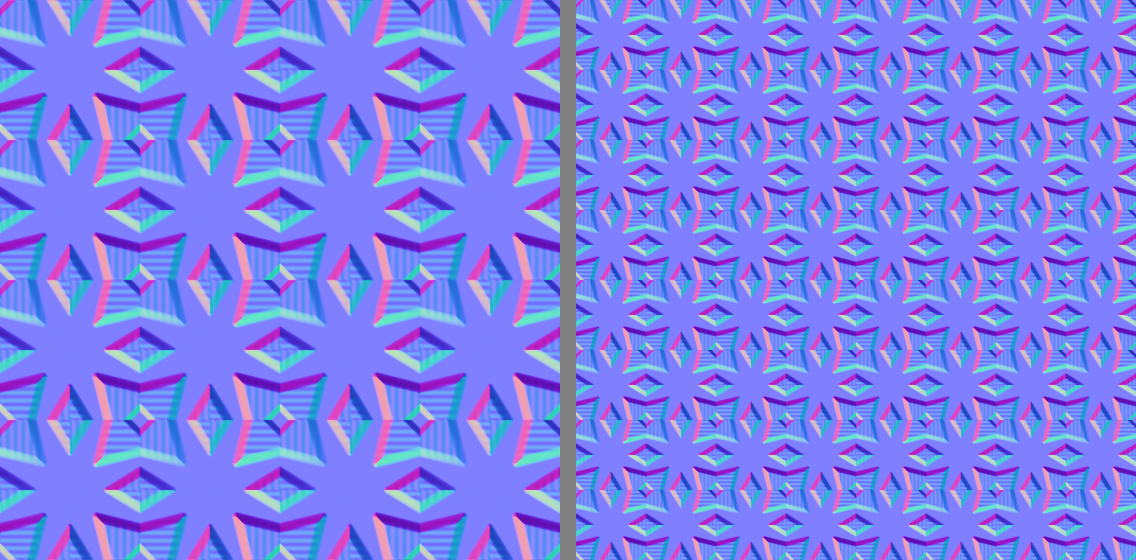
Left: one tile. Right: repeated 2 by 2.
Give the GLSL for this texture map, as a Shadertoy shader.

```glsl
const float TAU = 6.2831853;
const float REPEATS = 4.0;              // motifs across and down
const float STAR_NOTCH = 0.232;         // all lengths in motif cells
const float STAR_CORNER = 0.308;
const float STAR_ROUND = 0.035;
const vec2 DIAMOND_TIPS = vec2(0.236, 0.146);
const float DIAMOND_ROUND = 0.025;
const float BEVEL = 0.078;
const float DEPTH = 0.088;
const vec2 ISLAND = vec2(0.055, 0.125); // top and foot of the raised centre
const float ISLAND_RISE = 0.75;
const float STRIPES = 18.0;             // grooves per cell, even so they wrap
const float STRIPE_SLOPE = 0.27;
const float SEAM = 0.012;
const vec2 FLOOR_LEAN = vec2(-0.11, 0.09);
const float GRAIN_CELLS = 96.0;
const float GRAIN_HEIGHT = 0.0003;
const float STEP = 0.005;

float hash(vec2 c) {
    c = fract(c * vec2(0.1031, 0.1137));
    c += dot(c, c.yx + 33.33);
    return fract((c.x + c.y) * c.x * 17.31);
}

// Value noise that wraps over the canvas
float grain(vec2 uv) {
    vec2 g = uv * GRAIN_CELLS, i = floor(g), f = fract(g);
    f = f * f * (3.0 - 2.0 * f);
    vec2 a = mod(i, GRAIN_CELLS), b = mod(i + 1.0, GRAIN_CELLS);
    return mix(mix(hash(a), hash(vec2(b.x, a.y)), f.x),
               mix(hash(vec2(a.x, b.y)), hash(b), f.x), f.y);
}

// Distance to a segment, positive on its left side
float signedEdge(vec2 p, vec2 a, vec2 b) {
    vec2 e = b - a, w = p - a;
    float side = e.x * w.y - e.y * w.x;
    float d = length(w - e * clamp(dot(w, e) / dot(e, e), 0.0, 1.0));
    return side < 0.0 ? -d : d;
}

float starDistance(vec2 p) {
    p = abs(p);
    if (p.x > p.y) p = p.yx;
    return signedEdge(p, vec2(0.0, STAR_NOTCH), vec2(STAR_CORNER)) - STAR_ROUND;
}

float diamondDistance(vec2 p, vec2 tips) {
    return signedEdge(abs(p), vec2(0.0, tips.y), vec2(tips.x, 0.0)) - DIAMOND_ROUND;
}

vec2 centred(vec2 p) {
    return fract(p + 0.5) - 0.5;
}

float sunk(float d) {
    return smoothstep(0.0, BEVEL, -d);
}

// Grooves that turn by a right angle between neighbouring quadrants
float stripes(vec2 p) {
    vec2 s = clamp(p / SEAM, -1.0, 1.0);
    vec2 wave = sin(TAU * STRIPES * p);
    return mix(wave.x, wave.y, 0.5 + 0.5 * s.x * s.y) * STRIPE_SLOPE / (TAU * STRIPES);
}

// One recess: sloping walls and a grooved floor
float recess(vec2 p, float pit) {
    return pit * (stripes(p) - DEPTH - dot(FLOOR_LEAN, p));
}

float surfaceHeight(vec2 p) {
    vec2 star = centred(p);
    vec2 wide = centred(p - vec2(0.0, 0.5));
    vec2 tall = centred(p - vec2(0.5, 0.0));
    float foot = smoothstep(ISLAND.x, ISLAND.y, abs(star.x) + abs(star.y));
    float starPit = sunk(starDistance(star)) * mix(1.0 - ISLAND_RISE, 1.0, foot);
    // Keep the island top free of grooves
    float h = mix(-DEPTH * starPit, recess(star, starPit), foot);
    h += recess(wide, sunk(diamondDistance(wide, DIAMOND_TIPS)));
    h += recess(tall, sunk(diamondDistance(tall, DIAMOND_TIPS.yx)));
    return h + GRAIN_HEIGHT * grain(p / REPEATS);
}

void mainImage(out vec4 fragColor, in vec2 fragCoord) {
    vec2 p = fragCoord / iResolution.xy * REPEATS;
    vec2 e = vec2(STEP, 0.0);

    // Slope by central differences, packed as a tangent-space normal
    vec2 slope = vec2(surfaceHeight(p + e) - surfaceHeight(p - e),
                      surfaceHeight(p + e.yx) - surfaceHeight(p - e.yx)) / (2.0 * STEP);
    vec3 normal = normalize(vec3(-slope, 1.0));
    fragColor = vec4(0.5 + 0.5 * normal, 1.0);
}
```
